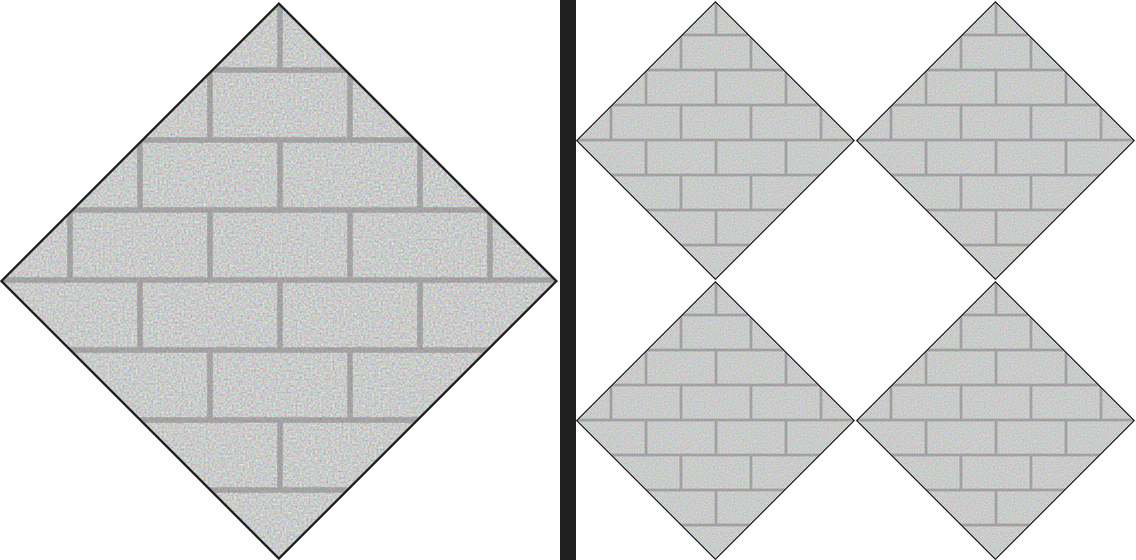
Left: one tile. Right: repeated 2 by 2.
This pattern is drawn by a three.js fragment shader. Its source:

```glsl
// A diamond panel of grey running-bond blocks with a thin dark outline on white.
// The joints come from a staggered grid distance, the diamond from a wrapped
// L1 distance, and the speckle from periodic gradient noise in each channel.

#define BLOCKS vec2(4.0, 8.0)
#define JOINT_WIDTH 0.0100
#define DIAMOND_CENTER vec2(0.498)
#define DIAMOND_RADIUS 0.4955
#define OUTLINE_WIDTH 0.0042
#define GRAIN_CELLS 256.0
#define GRAIN_AMOUNT 0.23
#define JOINT_GRAIN 0.55
#define BLOCK_COLOR vec3(0.790, 0.797, 0.793)
#define JOINT_COLOR vec3(0.640, 0.635, 0.640)
#define OUTLINE_COLOR vec3(0.11)
#define GROUND_COLOR vec3(1.0)

varying vec2 vUv;

float hash(vec3 p) {
  p = fract(p * vec3(0.1031, 0.1030, 0.0973));
  p += dot(p, p.yzx + 33.33);
  return fract((p.x + p.y) * p.z);
}

// Dot product of a lattice corner's random unit gradient with the offset to it
float corner(vec2 cell, vec2 offset, float seed) {
  float angle = 6.28318 * hash(vec3(mod(cell, GRAIN_CELLS), seed));
  return dot(vec2(cos(angle), sin(angle)), offset);
}

// Gradient noise that wraps after GRAIN_CELLS
float gradientNoise(vec2 p, float seed) {
  vec2 cell = floor(p);
  vec2 f = p - cell;
  vec2 u = f * f * f * (f * (f * 6.0 - 15.0) + 10.0);
  vec2 e = vec2(1.0, 0.0);
  float low = mix(corner(cell, f, seed), corner(cell + e, f - e, seed), u.x);
  float high = mix(corner(cell + e.yx, f - e.yx, seed),
                   corner(cell + e.xx, f - e.xx, seed), u.x);
  return mix(low, high, u.y);
}

// Distance to the nearest joint centre line, alternate rows shifted half a block
float jointDistance(vec2 uv) {
  vec2 grid = uv * BLOCKS;
  grid.x += 0.5 * mod(floor(grid.y) + 1.0, 2.0);
  vec2 toLine = (0.5 - abs(fract(grid) - 0.5)) / BLOCKS;
  return min(toLine.x, toLine.y);
}

// Signed distance to the diamond edge, negative inside, repeating every tile
float diamondDistance(vec2 uv) {
  vec2 p = abs(fract(uv - DIAMOND_CENTER + 0.5) - 0.5);
  return (p.x + p.y - DIAMOND_RADIUS) * 0.70711;
}

// Coverage of the region where the distance is negative
float coverage(float distance, float pixel) {
  return clamp(0.5 - distance / pixel, 0.0, 1.0);
}

void main() {
  float pixel = max(fwidth(vUv.x), 0.00001);

  // Blocks and joints
  float joint = coverage(jointDistance(vUv) - 0.5 * JOINT_WIDTH, pixel);
  vec3 color = mix(BLOCK_COLOR, JOINT_COLOR, joint);

  // Coloured speckle, weaker on the joints
  vec2 p = vUv * GRAIN_CELLS;
  vec3 grain = vec3(gradientNoise(p, 11.0), gradientNoise(p, 47.0), gradientNoise(p, 83.0));
  color += GRAIN_AMOUNT * mix(1.0, JOINT_GRAIN, joint) * grain;

  // Diamond cut-out and outline
  float edge = diamondDistance(vUv);
  color = mix(GROUND_COLOR, color, coverage(edge, pixel));
  color = mix(color, OUTLINE_COLOR, coverage(abs(edge) - 0.5 * OUTLINE_WIDTH, pixel));

  gl_FragColor = vec4(color, 1.0);
}
```
